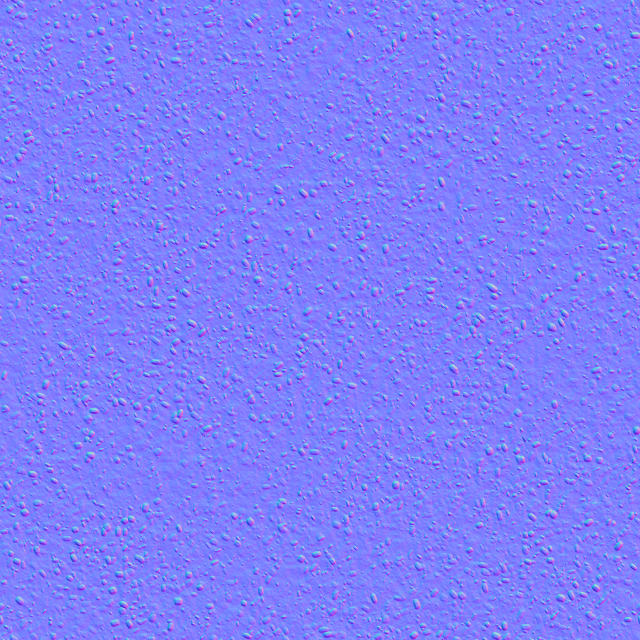
Write a Shadertoy shader that draws this texture map.

```glsl
// Tangent-space normal map of rough plaster strewn with small angular grains.

#define GRAIN_CELLS   64.0    // large grains per canvas side
#define CHIP_CELLS    118.0   // small chips per canvas side
#define GRAIN_SHARE   0.68    // mean share of cells holding a grain
#define CHIP_SHARE    0.42
#define PATCHINESS    0.7     // how strongly the density varies
#define RELIEF_MIN    0.10    // flattest grain, height over radius
#define RELIEF_MAX    0.52    // steepest grain
#define ROUGHNESS     1.0     // strength of the fine ground texture
#define SLOPE_STEP    0.00095 // half width of the slope sample

// Four random values per lattice point, without sine
vec4 hash4(vec2 p) {
    vec4 q = fract(p.xyxy * vec4(0.1031, 0.1030, 0.0973, 0.1099));
    q += dot(q, q.wzxy + 33.33);
    return fract((q.xxyz + q.yzzw) * q.zywx);
}

// Tileable value noise
float valueNoise(vec2 uv, float cells, float seed) {
    vec2 p = uv * cells, i = floor(p), f = fract(p);
    f = f * f * (3.0 - 2.0 * f);
    float a = hash4(mod(i, cells) + seed).x;
    float b = hash4(mod(i + vec2(1, 0), cells) + seed).x;
    float c = hash4(mod(i + vec2(0, 1), cells) + seed).x;
    float d = hash4(mod(i + vec2(1, 1), cells) + seed).x;
    return mix(mix(a, b, f.x), mix(c, d, f.x), f.y);
}

// Height of one faceted, tilted grain; offset is in cell units
float grainHeight(vec2 offset, vec4 shape, vec4 style) {
    float angle = 6.2832 * shape.z;
    float c = cos(angle), s = sin(angle);
    float radius = mix(0.22, 0.46, shape.w);
    float stretch = mix(1.0, 1.45, style.y);
    vec2 q = mat2(c, -s, s, c) * offset / (radius * vec2(stretch, 1.0 / stretch));

    // Blend of a round and an angular outline
    float angular = max(max(abs(q.x), abs(q.y)), 0.72 * abs(q.x + 0.8 * q.y));
    float dist = mix(length(q), 1.1 * angular, 0.45);
    float dome = smoothstep(0.0, 1.0, 1.0 - dist * dist);
    float tilt = 1.0 + 0.45 * dot(q, style.zw - 0.5);
    float relief = mix(RELIEF_MIN, RELIEF_MAX, style.x * style.x);
    return relief * radius * dome * tilt;
}

// Highest grain among the neighbouring cells
float grainLayer(vec2 uv, float cells, float share, float seed) {
    vec2 p = uv * cells, home = floor(p);
    float top = 0.0;
    for (int y = -1; y <= 1; y++)
    for (int x = -1; x <= 1; x++) {
        vec2 cell = home + vec2(x, y);
        vec2 id = mod(cell, cells) + seed;
        vec4 shape = hash4(id);
        vec4 style = hash4(id + 311.7);
        float present = hash4(id + 157.3).y;
        if (present < share)
            top = max(top, grainHeight(p - cell - shape.xy, shape, style));
    }
    return top / cells;
}

// Fine uneven ground
float groundHeight(vec2 uv) {
    return ROUGHNESS * (0.0013 * valueNoise(uv, 72.0, 11.0)
                      + 0.0007 * valueNoise(uv, 170.0, 47.0)
                      + 0.00036 * valueNoise(uv, 360.0, 83.0));
}

float surfaceHeight(vec2 uv, float density) {
    float grains = grainLayer(uv, GRAIN_CELLS, GRAIN_SHARE * density, 5.0);
    float chips = grainLayer(uv, CHIP_CELLS, CHIP_SHARE * density, 211.0);
    return max(grains, chips) + groundHeight(uv);
}

void mainImage(out vec4 fragColor, in vec2 fragCoord) {
    vec2 uv = fragCoord / iResolution.y;

    // Loose and crowded patches
    float patches = 0.6 * valueNoise(uv, 7.0, 19.0) + 0.4 * valueNoise(uv, 16.0, 29.0);
    float density = 1.0 + PATCHINESS * 2.0 * (patches - 0.5);

    // Slope by central differences
    vec2 e = vec2(SLOPE_STEP, 0.0);
    vec2 slope = vec2(
        surfaceHeight(uv + e.xy, density) - surfaceHeight(uv - e.xy, density),
        surfaceHeight(uv + e.yx, density) - surfaceHeight(uv - e.yx, density)
    ) / (2.0 * SLOPE_STEP);

    vec3 normal = normalize(vec3(-slope, 1.0));
    fragColor = vec4(0.5 + 0.5 * normal, 1.0);
}
```
